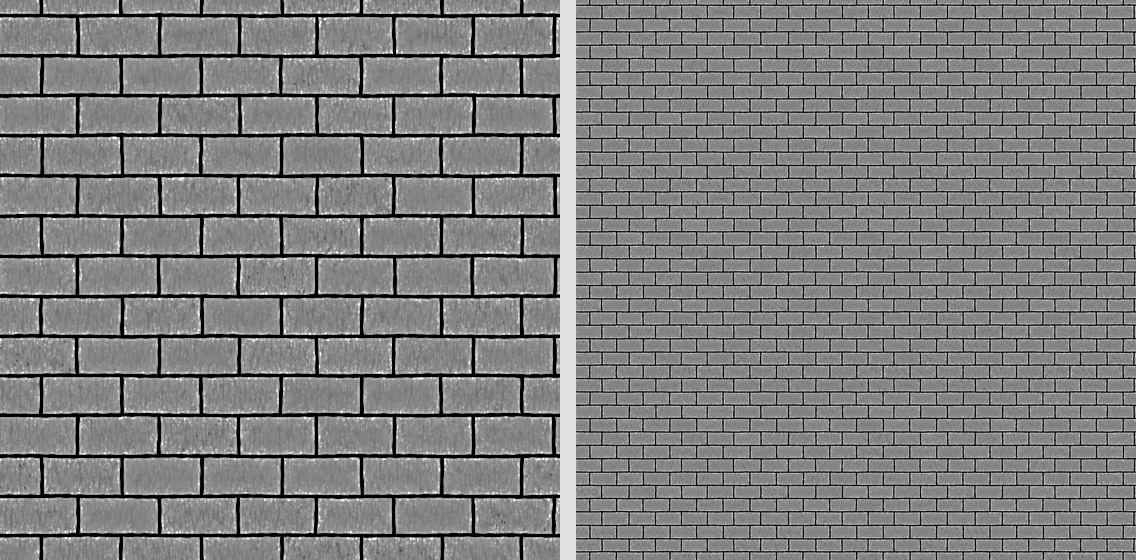
Left, the tile; right, the same tile 3 across and 3 down.
A WebGL 1 fragment shader for this texture map:

```glsl
precision highp float;

uniform vec2 u_resolution;

const float TAU = 6.2831853;

// Layout: bricks across and courses down, in whole numbers so the wall tiles
const vec2 BRICKS = vec2(7.0, 14.0);
const float COURSE_SHIFT = 0.40;
const float EVEN_ROW_SHIFT = 0.52;
const float ODD_ROW_SHIFT = -0.045;
const float COLUMN_DRIFT = 0.04;
const vec2 JOINT_JITTER = vec2(0.018, 0.04);
const float WOBBLE = 0.0006;

// Mortar and the bright rim beside it, in canvas units
const float MORTAR_HALF = 0.0030;
const float MORTAR_RAGGED = 0.00025;
const float RIM_OFFSET = 0.0028;
const float RIM_WIDTH = 0.0017;
const float GLOW_WIDTH = 0.027;

// Tones
const float MORTAR_TONE = 0.005;
const float BRICK_TONE = 0.503;
const float BRICK_VARIATION = 0.012;
const float GLOW_GAIN = 0.05;
const float RIM_GAIN = 0.30;
const float STREAK_GAIN = 0.135;
const float GRIT_GAIN = 0.08;
const float SPECK_GAIN = 0.13;
const float PIT_GAIN = 0.20;

// Noise cells across and down
const vec2 STREAK_CELLS = vec2(196.0, 48.0);
const vec2 SPECK_CELLS = vec2(215.0, 150.0);
const vec2 BLOTCH_CELLS = vec2(35.0, 28.0);

vec2 hash2(vec2 p) {
  vec3 q = fract(vec3(p.xyx) * vec3(0.1031, 0.1030, 0.0973));
  q += dot(q, q.yzx + 33.33);
  return fract((q.xx + q.yz) * q.zy);
}

vec2 wrapCell(vec2 cell, vec2 count) {
  return floor(mod(cell + 0.5, count));
}

// Wrapping cellular noise: distance to the nearest point, and its random value
vec2 cellular(vec2 uv, vec2 count) {
  vec2 cell = floor(uv * count);
  vec2 local = fract(uv * count);
  vec2 nearest = vec2(8.0, 0.0);
  for (int j = -1; j <= 1; j++) {
    for (int i = -1; i <= 1; i++) {
      vec2 offset = vec2(float(i), float(j));
      vec2 point = hash2(wrapCell(cell + offset, count) + 7.0);
      vec2 delta = offset + point - local;
      float d = dot(delta, delta);
      if (d < nearest.x) nearest = vec2(d, fract(point.x * 17.0 + point.y * 5.0));
    }
  }
  return vec2(sqrt(nearest.x), nearest.y);
}

// Hand-laid unevenness from sines of whole frequencies
vec2 wobble(vec2 uv) {
  vec2 slow = sin(TAU * vec2(2.0 * uv.x + 5.0 * uv.y, 3.0 * uv.x + 4.0 * uv.y));
  vec2 fast = sin(TAU * vec2(4.0 * uv.x + 15.0 * uv.y, 9.0 * uv.x + 5.0 * uv.y) + 1.3);
  return WOBBLE * (slow + 0.5 * fast);
}

// Brick index in xy, distances to the nearest head and bed joints in zw
vec4 brickwork(vec2 uv) {
  float y = uv.y * BRICKS.y + COURSE_SHIFT;
  float bed = floor(y + 0.5);
  float bedId = floor(mod(bed + 0.5, BRICKS.y));
  float toBed = y - bed - JOINT_JITTER.y * (hash2(vec2(bedId, 91.0)).x - 0.5);
  float row = floor(mod(bed + (toBed < 0.0 ? -0.5 : 0.5), BRICKS.y));

  // Odd rows keep their outermost joint just clear of the canvas edge
  float odd = mod(row, 2.0);
  float x = uv.x * BRICKS.x - mix(EVEN_ROW_SHIFT, ODD_ROW_SHIFT, odd);
  x -= COLUMN_DRIFT * odd * sin(TAU * (uv.x - 0.08));
  float head = floor(x + 0.5);
  float headId = floor(mod(head + 0.5, BRICKS.x));
  float toHead = x - head - JOINT_JITTER.x * (hash2(vec2(headId, row + 40.0)).x - 0.5);
  float column = floor(mod(head + (toHead < 0.0 ? -0.5 : 0.5), BRICKS.x));
  return vec4(column, row, abs(vec2(toHead, toBed)) / BRICKS);
}

void main() {
  vec2 uv = gl_FragCoord.xy / u_resolution;
  float pixel = 1.0 / min(u_resolution.x, u_resolution.y);

  vec4 brick = brickwork(uv + wobble(uv));
  vec2 character = hash2(brick.xy + 150.0);
  float streak = cellular(uv, STREAK_CELLS).x;
  vec2 speck = cellular(uv, SPECK_CELLS);
  float blotch = smoothstep(0.1, 0.8, cellular(uv, BLOTCH_CELLS).x);

  // Distance from the ragged mortar edge into the brick
  float ragged = sin(TAU * (31.0 * uv.x + 23.0 * uv.y)) + sin(TAU * (47.0 * uv.x - 38.0 * uv.y));
  float inside = min(brick.z, brick.w) - MORTAR_HALF - MORTAR_RAGGED * ragged;

  // Face: vertical grain and grit, stronger on worn bricks, paler towards the edges
  float glow = 1.0 - smoothstep(0.0, GLOW_WIDTH, inside);
  float wear = mix(0.6, 1.2, character.x) * mix(1.25, 0.7, blotch) * mix(0.85, 1.2, glow);
  float tone = BRICK_TONE + BRICK_VARIATION * (character.y - 0.5) + GLOW_GAIN * glow;
  tone += wear * (STREAK_GAIN * (0.46 - streak) + GRIT_GAIN * (0.46 - speck.x));

  // Pale specks, and dark pits on a few bricks
  float fleck = 1.0 - smoothstep(0.15, 0.6, speck.x);
  tone += SPECK_GAIN * wear * fleck * step(0.78, speck.y) * mix(0.4, 1.0, glow);
  tone -= PIT_GAIN * fleck * step(speck.y, 0.025) * step(0.85, character.x);

  // Thin bright rim set just in from the mortar, fading in and out along its run
  float fromRim = (inside - RIM_OFFSET) / RIM_WIDTH;
  float patches = smoothstep(0.2, 0.9, speck.y) * (1.0 - smoothstep(0.3, 0.9, speck.x));
  tone += RIM_GAIN * exp(-fromRim * fromRim) * mix(1.1, 0.45, blotch) * (0.4 + 0.6 * patches);

  float face = smoothstep(-0.45 * pixel, 0.45 * pixel, inside);
  gl_FragColor = vec4(vec3(mix(MORTAR_TONE, clamp(tone, 0.0, 1.0), face)), 1.0);
}
```
